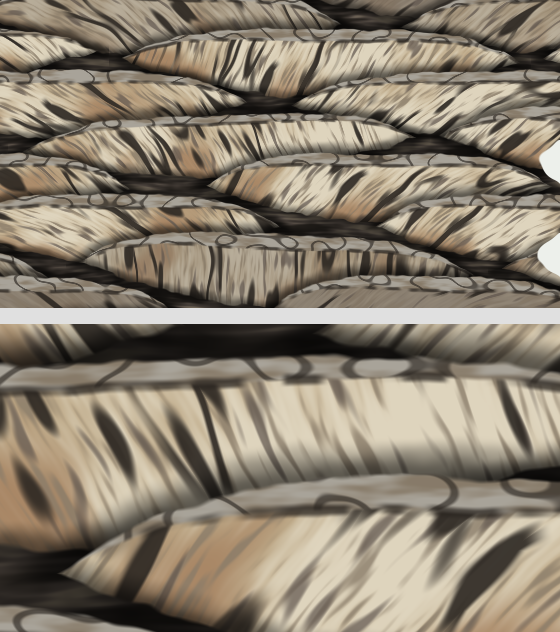
Top, the full canvas; bottom, a detail of the centre.
Write a Shadertoy shader that draws this texture.

```glsl
// Weathered palm trunk: overlapping cut leaf bases stacked in a spiral.
// Each base is a lens with a grey lid and a cracked, fibrous cream face;
// rows are painted from top to bottom over dark horizontal strands.

const vec3 CREAM = vec3(0.87, 0.83, 0.74);
const vec3 TAN = vec3(0.74, 0.66, 0.53);
const vec3 GREY = vec3(0.66, 0.64, 0.60);
const vec3 BROWN = vec3(0.53, 0.48, 0.41);
const vec3 UMBER = vec3(0.37, 0.33, 0.30);
const vec3 SOOT = vec3(0.17, 0.15, 0.13);
const vec3 RUST = vec3(0.62, 0.46, 0.33);
const vec3 SKY = vec3(0.93, 0.94, 0.92);

const float ROW_STEP = 0.135;   // height between successive bases
const float TURN = 0.52;        // sideways step between rows
const float PERIOD = 1.37;      // distance between bases of one row

float hash(float n) {
    return fract(sin(n * 91.73) * 4375.85);
}

vec2 gradient(vec2 cell) {
    float a = 6.2832 * fract(sin(dot(cell, vec2(127.1, 311.7))) * 4375.85);
    return vec2(cos(a), sin(a));
}

// Gradient noise, about -0.7 to 0.7
float noise(vec2 p) {
    vec2 i = floor(p), f = fract(p);
    vec2 u = f * f * f * (f * (f * 6.0 - 15.0) + 10.0);
    vec2 e = vec2(1.0, 0.0);
    float low = mix(dot(gradient(i), f), dot(gradient(i + e), f - e), u.x);
    float high = mix(dot(gradient(i + e.yx), f - e.yx),
                     dot(gradient(i + e.xx), f - e.xx), u.x);
    return mix(low, high, u.y);
}

float fbm(vec2 p) {
    return noise(p) + 0.5 * noise(p * 2.03 + 17.0) + 0.25 * noise(p * 4.1 + 5.0);
}

// Thin dark lines along the zero crossings of a noise field
float crackLines(vec2 p, float width) {
    return 1.0 - smoothstep(width * 0.3, width, abs(noise(p)));
}

// Matted strands in the gaps
vec3 strands(vec2 p) {
    p.y += 0.03 * noise(p * 3.0);
    float broad = fbm(p * vec2(5.0, 22.0));
    float fine = noise(p * vec2(14.0, 110.0));
    vec3 col = mix(SOOT, UMBER, smoothstep(-0.4, 0.3, broad + 0.4 * fine));
    return mix(col, BROWN, smoothstep(0.1, 0.6, broad + 0.7 * fine));
}

// Fibrous front: grain.x runs across the fibres, grain.y along them
vec3 fibreFace(vec2 grain, float height, float seed, float weather) {
    vec2 g = grain + seed * 3.7;
    g.x += 0.012 * noise(g * 9.0);
    float stain = fbm(g * vec2(4.0, 3.0));
    float fibre = noise(g * vec2(75.0, 8.0)) + 0.5 * noise(g * vec2(140.0, 22.0));
    vec3 col = mix(CREAM, TAN, smoothstep(-0.35, 0.5, stain + 0.5 * fibre));
    col = mix(col, RUST, 0.65 * smoothstep(0.1, 0.6, stain - 0.35 * height));
    col = mix(col, mix(BROWN, UMBER, 0.6 + 0.4 * fibre), weather);
    col = mix(col, BROWN, 0.75 * smoothstep(0.05, 0.5, fibre));

    float patchy = smoothstep(-0.05, 0.25, noise(g * vec2(8.0, 6.0) + 31.0));
    float longCracks = crackLines(g * vec2(13.0, 2.5), 0.09) * patchy;
    float gouges = smoothstep(0.27, 0.42, noise(g * vec2(26.0, 5.0) + 9.0));
    float ticks = smoothstep(0.2, 0.45, noise(g * vec2(58.0, 10.0) + 3.0));
    col = mix(col, UMBER, 0.7 * ticks);
    return mix(col, SOOT, 0.9 * max(longCracks, gouges));
}

// Grey sawn top, with short cross cracks
vec3 sawnLid(vec2 q, float seed) {
    vec2 g = q + seed * 5.1;
    vec3 col = mix(GREY, BROWN, smoothstep(-0.3, 0.5, fbm(g * vec2(9.0, 40.0))));
    float cracks = crackLines(g * vec2(11.0, 17.0), 0.07);
    return mix(col, SOOT, 0.65 * cracks);
}

// Paints one base of the given row over the colour so far
vec3 paintBase(vec3 under, vec2 p, float row) {
    float x = mod(p.x - 1.04 - TURN * row + 0.5 * PERIOD, PERIOD) - 0.5 * PERIOD;
    float centreX = p.x - x;
    float seed = hash(row + 3.0 + 0.37 * floor(centreX / PERIOD + 0.5));
    vec2 q = vec2(x, p.y - 0.80 + ROW_STEP * row);
    q.y += (seed - 0.5) * 0.12 * x;

    // Outline: flat top, bowed bottom, pointed ends
    float s = x / mix(0.52, 0.65, hash(row + 8.0));
    float size = mix(0.10, 0.13, seed);
    float ragged = 0.012 * fbm(p * vec2(9.0, 14.0) + seed * 40.0);
    float top = size * 0.92 * (1.0 - s * s * s * s) + ragged;
    float bottom = -size * (1.0 - s * s) + 1.4 * ragged;
    float inside = min(top - q.y, q.y - bottom);

    // Front face, grain leaning outward from the trunk's middle
    float lean = 1.1 * tanh(3.0 * (centreX - 0.88)) + 0.25 * s;
    vec2 grain = vec2(x * cos(lean) - q.y * sin(lean), x * sin(lean) + q.y * cos(lean));
    float weather = 0.75 * smoothstep(2.0, 4.0, abs(row - 2.0));
    vec3 col = fibreFace(grain, q.y / size, seed, weather);
    col *= mix(0.5, 1.0, smoothstep(0.0, 0.035, q.y - bottom));

    // Lid and the broken dark rim beneath it
    float rim = top - (0.025 + 0.03 * seed) * (1.0 - s * s) - 0.6 * ragged;
    float rimBreaks = smoothstep(-0.25, 0.2, noise(vec2(x * 22.0, seed * 50.0)));
    col = mix(col, sawnLid(q, seed), smoothstep(-0.003, 0.003, q.y - rim));
    col = mix(col, SOOT, 0.75 * rimBreaks * (1.0 - smoothstep(0.002, 0.009, abs(q.y - rim))));

    // Shadow on whatever lies behind
    under *= mix(0.42, 1.0, smoothstep(0.0, 0.045, -inside));
    return mix(under, col, smoothstep(-0.002, 0.004, inside));
}

void mainImage(out vec4 fragColor, in vec2 fragCoord) {
    vec2 p = fragCoord / iResolution.y;
    vec3 col = strands(p);
    for (int i = -2; i <= 7; i++) col = paintBase(col, p, float(i));

    // Daylight past the right side of the trunk
    float notch = max(0.0, sin(p.y * 20.9 - 1.98)) * (1.0 - smoothstep(0.55, 0.65, p.y));
    float edge = iResolution.x / iResolution.y - 0.07 * notch + 0.02 * noise(p * 18.0);
    col = mix(col, SKY, smoothstep(0.0, 0.008, p.x - edge) * step(0.01, notch));
    fragColor = vec4(col, 1.0);
}
```
